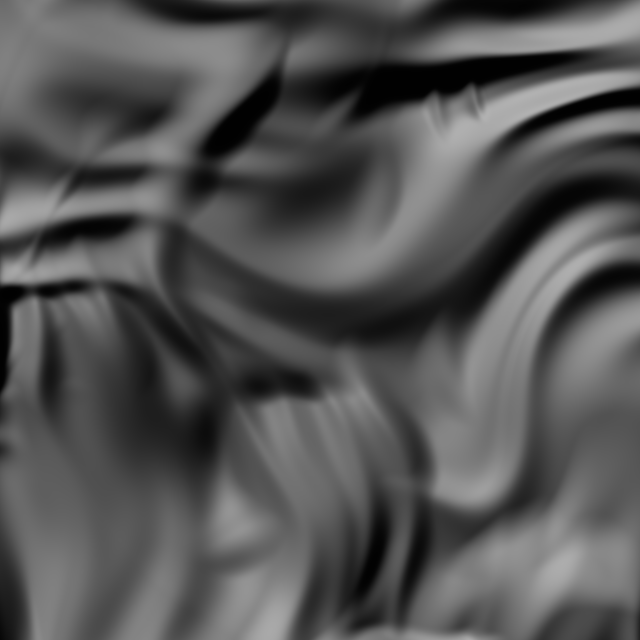
This texture is drawn by a Shadertoy shader. Its source:

```glsl
// Soft grey draped cloth with broad folds, diagonal creases and hanging pleats.

const vec3 LIGHT_DIR = vec3(-0.42, 0.70, 0.58);
const float CLOTH_GREY = 0.59;
const float SHEEN = 0.10;

float hash(vec2 cell) {
    vec3 v = fract(vec3(cell.xyx) * vec3(0.1031, 0.1030, 0.0973));
    v += dot(v, v.yzx + 33.33);
    return fract((v.x + v.y) * v.z);
}

// Contribution of one lattice corner with a random unit gradient
float corner(vec2 cell, vec2 offset) {
    float angle = 6.2832 * hash(cell);
    return dot(vec2(cos(angle), sin(angle)), offset);
}

float gradientNoise(vec2 p) {
    vec2 cell = floor(p), f = fract(p);
    vec2 w = f * f * f * (f * (f * 6.0 - 15.0) + 10.0);
    vec2 e = vec2(0.0, 1.0);
    float low = mix(corner(cell, f), corner(cell + e.yx, f - e.yx), w.x);
    float high = mix(corner(cell + e, f - e), corner(cell + e.yy, f - e.yy), w.x);
    return mix(low, high, w.y);
}

vec2 warp(vec2 p, float frequency, float amount) {
    vec2 q = p * frequency;
    return p + amount * vec2(gradientNoise(q + 17.3), gradientNoise(q + 41.7));
}

vec2 rotate(vec2 p, float angle) {
    float c = cos(angle), s = sin(angle);
    return vec2(c * p.x + s * p.y, c * p.y - s * p.x);
}

// Rounded crests along the zero lines of stretched noise
float folds(vec2 p, vec2 frequency, float softness) {
    float n = gradientNoise(p * frequency);
    return -sqrt(n * n + softness);
}

// Lets one fold run into another with a rounded seam
float smoothMax(float a, float b, float radius) {
    float h = max(radius - abs(a - b), 0.0) / radius;
    return max(a, b) + 0.25 * h * h * radius;
}

float clothHeight(vec2 p) {
    vec2 q = warp(warp(p, 2.0, 0.27), 4.0, 0.05);

    // Wide folds hang in a shallow curve across the cloth
    float sag = 0.5 * (p.x - 0.5) * (p.x - 0.5);
    float wide = 0.25 * folds(q + vec2(5.2, 3.1 - sag), vec2(1.6, 4.6), 0.016);

    // Diagonal creases fill the hollows between them
    float creases = 0.25 * folds(rotate(q, 0.7) + 12.7, vec2(1.7, 4.4), 0.016) - 0.025;

    // Narrow pleats run downward, mostly at the lower left
    float pleats = 0.15 * folds(q + vec2(9.4, 2.6), vec2(8.5, 1.3), 0.016);
    float bias = 0.24 - 0.5 * p.y + 0.35 * (0.5 - p.x);
    float pleated = smoothstep(-0.15, 0.25, bias + 0.6 * gradientNoise(p * 2.5 + 8.6));
    pleats += mix(-0.08, 0.035, pleated);

    float swell = 0.09 * gradientNoise(q * 2.6 + 23.9);
    return smoothMax(smoothMax(wide, creases, 0.03), pleats, 0.03) + swell;
}

vec3 clothNormal(vec2 p, float stepSize) {
    vec2 e = vec2(stepSize, 0.0);
    vec2 slope = vec2(clothHeight(p + e) - clothHeight(p - e),
                      clothHeight(p + e.yx) - clothHeight(p - e.yx)) / (2.0 * stepSize);
    return normalize(vec3(-slope, 1.0));
}

float softPositive(float x, float softness) {
    return 0.5 * (x + sqrt(x * x + softness));
}

void mainImage(out vec4 fragColor, in vec2 fragCoord) {
    vec2 p = fragCoord / iResolution.y;
    float lit = softPositive(dot(clothNormal(p, 0.006), LIGHT_DIR), 0.006);
    float grey = CLOTH_GREY * lit + SHEEN * pow(lit, 8.0);
    fragColor = vec4(vec3(grey), 1.0);
}
```
